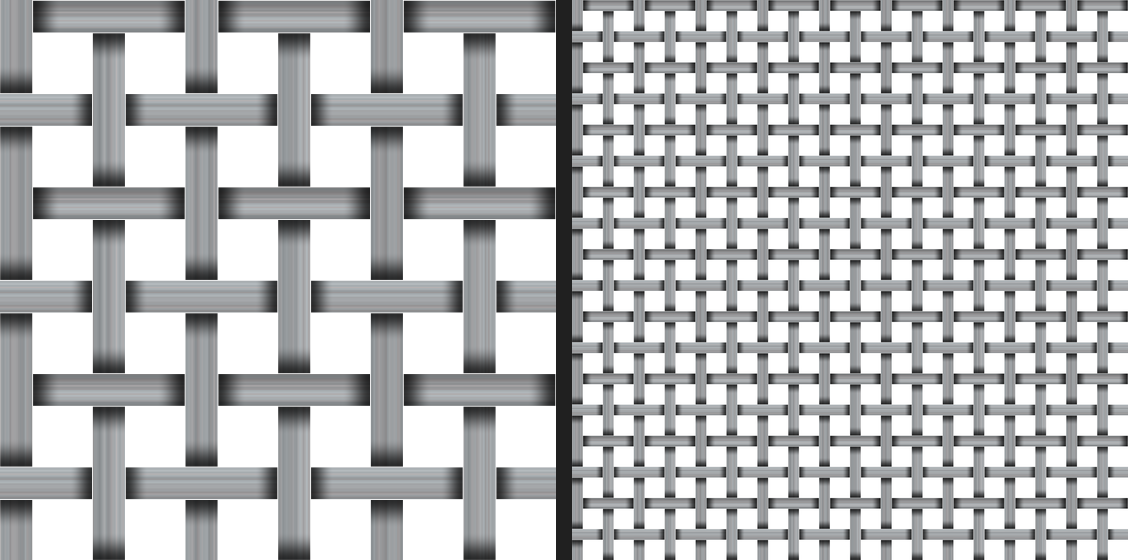
Left: one tile. Right: repeated 3 by 3.
A WebGL 1 fragment shader for this pattern:

```glsl
precision highp float;

uniform vec2 u_resolution;

// Layout, in units of one weave cell (even counts keep the weave seamless)
const vec2 STRANDS = vec2(6.0, 6.0);
const vec2 FIRST_CENTER = vec2(0.175, 0.178);
const vec2 HALF_WIDTH = vec2(0.173, 0.170);
const float GAP = 0.009;

// Shading
const float SHADOW_DEPTH = 0.26;
const float SHADOW_LONG = 0.31;
const float SHADOW_SHORT = 0.25;
const float FINE_FIBRES = 19.0;
const float BROAD_FIBRES = 8.0;
const float FIBRE_CONTRAST = 0.15;
const vec3 BACKGROUND = vec3(1.0);
const vec3 COOL = vec3(0.965, 1.0, 1.02);
const vec3 WARM = vec3(1.025, 1.0, 1.005);

float hash(vec2 p) {
  vec3 h = fract(vec3(p.xyx) * 0.1031);
  h += dot(h, h.yzx + 33.33);
  return fract((h.x + h.y) * h.z);
}

// Smooth one-dimensional noise, distinct for each seed
float noise(float x, float seed) {
  float cell = floor(x);
  float blend = smoothstep(0.0, 1.0, x - cell);
  return mix(hash(vec2(cell, seed)), hash(vec2(cell + 1.0, seed)), blend);
}

// Brushed metal: lengthwise fibres with a slight tint
vec3 metal(float across, float tone, float seed) {
  float fine = noise(across * FINE_FIBRES + 3.0, seed) - 0.5;
  float broad = noise(across * BROAD_FIBRES + 40.0, seed + 7.0) - 0.5;
  float warmth = noise(across * FINE_FIBRES + 70.0, seed + 13.0);
  float grain = 1.0 + FIBRE_CONTRAST * (fine + 0.6 * broad);
  return tone * grain * mix(COOL, WARM, warmth * warmth);
}

// Darkening toward the place where a strand dips under another
float dipShade(float fromEdge, float reach) {
  return mix(SHADOW_DEPTH, 1.0, smoothstep(0.0, reach, fromEdge));
}

// Antialiased mask of a signed distance, positive inside
float mask(float inside, float pixel) {
  return clamp(inside / pixel + 0.5, 0.0, 1.0);
}

void main() {
  vec2 uv = gl_FragCoord.xy / u_resolution;
  vec2 pixel = STRANDS / u_resolution;

  // Cell coordinates, rows counted downward
  vec2 p = vec2(uv.x, 1.0 - uv.y) * STRANDS - FIRST_CENTER;
  vec2 index = floor(p + 0.5);
  vec2 offset = p - index;
  vec2 across = offset / HALF_WIDTH * 0.5 + 0.5;
  vec2 strand = floor(mod(index + 0.5, STRANDS));
  vec2 odd = floor(mod(index + 0.5, 2.0));

  // Distance along each strand from the edge of the one covering it
  float columnEdge = abs(mod(p.y - index.x, 2.0) - 1.0) - HALF_WIDTH.y;
  float rowEdge = abs(mod(p.x - index.y + 1.0, 2.0) - 1.0) - HALF_WIDTH.x;

  // Strand masks, open where the strand passes underneath
  vec2 body = HALF_WIDTH - abs(offset);
  float columnMask = mask(body.x, pixel.x) * mask(columnEdge - GAP, pixel.y);
  float rowMask = mask(body.y, pixel.y) * mask(rowEdge - GAP, pixel.x);

  // Columns: flat or brighter to the right
  float columnTone = mix(0.60, mix(0.56, 0.67, across.x), odd.x);
  vec3 column = metal(across.x, columnTone, strand.x + 1.0);
  column *= dipShade(columnEdge, SHADOW_LONG);

  // Rows: rounded, or lit from above
  float rounded = mix(0.47, 0.66, smoothstep(0.0, 0.55, across.y));
  rounded -= 0.14 * smoothstep(0.72, 1.0, across.y);
  float rowTone = mix(rounded, mix(0.71, 0.56, across.y), odd.y);
  vec3 row = metal(across.y, rowTone, odd.y + 21.0);
  row *= dipShade(rowEdge, mix(SHADOW_LONG, SHADOW_SHORT, odd.y));

  vec3 color = mix(BACKGROUND, column, columnMask);
  color = mix(color, row, rowMask);
  gl_FragColor = vec4(color, 1.0);
}
```
